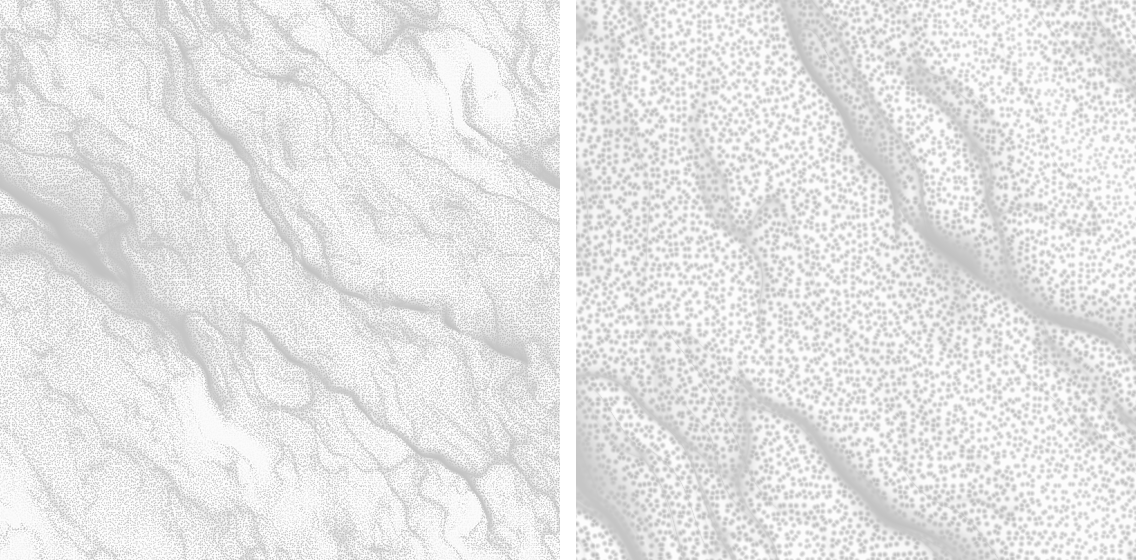
Left: the whole. Right: its middle third, enlarged.
This texture is drawn by a Shadertoy shader. Its source:

```glsl
#define PAPER vec3(0.988)
#define INK vec3(0.745)
#define GRAIN_CELLS 250.0
#define GRAIN_CONTRAST 0.92
#define BASE_TONE 0.18
#define CLOUD_DEPTH 0.50
#define WARP 0.13
#define VEIN_LAYERS 6
#define VEIN_ANGLE -0.87

float hash(vec2 p) {
    return fract(sin(dot(p, vec2(127.1, 311.7))) * 43758.5453);
}

float noise(vec2 p) {
    vec2 i = floor(p), f = fract(p);
    f = f * f * (3.0 - 2.0 * f);
    return mix(mix(hash(i), hash(i + vec2(1, 0)), f.x),
               mix(hash(i + vec2(0, 1)), hash(i + vec2(1, 1)), f.x), f.y);
}

float fbm(vec2 p) {
    float sum = 0.0, weight = 0.5;
    for (int i = 0; i < 4; i++) {
        sum += weight * noise(p);
        p = mat2(1.6, 1.2, -1.2, 1.6) * p + 7.3;
        weight *= 0.5;
    }
    return sum / 0.94;
}

// Coordinates with x along the given angle and y across it
vec2 turn(vec2 p, float angle) {
    float c = cos(angle), s = sin(angle);
    return vec2(c * p.x + s * p.y, c * p.y - s * p.x);
}

// Stipple: closeness to the nearest jittered dot, 0 to 1
float stipple(vec2 p) {
    vec2 cell = floor(p);
    float nearest = 2.0;
    for (int y = -1; y <= 1; y++)
        for (int x = -1; x <= 1; x++) {
            vec2 c = cell + vec2(x, y);
            vec2 dotPos = c + 0.05 + 0.9 * vec2(hash(c), hash(c + 57.3));
            nearest = min(nearest, length(p - dotPos));
        }
    return 1.0 - smoothstep(0.0, 0.64, nearest);
}

// Crease along a smooth contour: a dark thread with a soft shadow on one side
float crease(vec2 p, float width) {
    float s = 0.75 * noise(p) + 0.25 * noise(p * 2.1 + 9.0) - 0.5;
    float thread = exp(-abs(s) / (width * 0.25));
    float shadow = s > 0.0 ? exp(-s / width) : thread;
    return 0.5 * thread + 0.5 * shadow;
}

// Tapered fault from a to b with one crisp edge
float fault(vec2 p, vec2 a, vec2 b, float width) {
    vec2 ab = b - a, ap = p - a;
    float h = clamp(dot(ap, ab) / dot(ab, ab), 0.0, 1.0);
    float side = ab.x * ap.y - ab.y * ap.x;
    float taper = sqrt(sin(3.14159 * h) + 0.001);
    float w = width * taper * (side > 0.0 ? 1.3 : 0.3);
    float d = length(ap - ab * h) / max(w, 0.0005);
    return exp(-pow(d, 1.3)) * smoothstep(0.0, 0.5, taper);
}

float glow(vec2 p, vec2 center, float radius) {
    vec2 d = (p - center) / radius;
    return exp(-dot(d, d));
}

void mainImage(out vec4 fragColor, in vec2 fragCoord) {
    vec2 uv = fragCoord / iResolution.y;

    // Bent coordinates, then turned so x runs along the veins
    vec2 bend = vec2(fbm(uv * 4.0 + 3.1), fbm(uv * 4.0 + 17.7)) - 0.5;
    vec2 bent = uv + WARP * bend;
    bent += 0.018 * (vec2(noise(uv * 24.0), noise(uv * 24.0 + 31.0)) - 0.5);
    vec2 q = turn(bent, VEIN_ANGLE);

    // Broad shading and pale patches
    float tone = BASE_TONE + CLOUD_DEPTH * (fbm(q * vec2(2.0, 4.5) + 40.0) - 0.5);
    tone += 0.22 * glow(uv, vec2(0.17, 0.43), 0.16);
    tone -= 0.28 * glow(uv, vec2(0.87, 0.86), 0.11);
    tone -= 0.10 * glow(uv, vec2(0.05, 0.97), 0.24);
    tone -= 0.15 * glow(uv, vec2(0.0, 0.04), 0.20);
    tone = max(tone, 0.04);

    // Creases from long and wide to short and fine, broken up by noise
    float clear = 1.0;
    for (int i = 0; i < VEIN_LAYERS; i++) {
        float k = float(i);
        float scale = 3.6 * pow(1.7, k);
        vec2 p = turn(bent, VEIN_ANGLE + 0.6 * (hash(vec2(k, 4.0)) - 0.5));
        p = p * scale * vec2(0.36, 1.0) + 13.7 * k;
        float present = smoothstep(0.36, 0.66, fbm(p * 0.6 + 50.0));
        clear *= 1.0 - (0.95 - 0.07 * k) * present * crease(p, 0.05 + 0.014 * k);
    }

    // Main faults, streaked along their length
    float faults = fault(bent, vec2(-0.12, 0.78), vec2(0.41, 0.25), 0.048);
    faults = max(faults, fault(bent, vec2(0.27, 0.98), vec2(0.54, 0.52), 0.012));
    faults = max(faults, fault(bent, vec2(0.52, 0.55), vec2(0.95, 0.35), 0.016));
    faults = max(faults, fault(bent, vec2(0.45, 0.44), vec2(0.92, 0.01), 0.014));
    faults = max(faults, fault(bent, vec2(0.86, 0.82), vec2(1.1, 0.56), 0.024));
    float streaks = smoothstep(0.25, 0.6, fbm(q * vec2(9.0, 60.0) + 90.0));
    float veins = 1.0 - clear * (1.0 - faults * mix(0.35, 1.0, streaks));

    // Grain is strongest in mid tones and melts away inside the veins
    tone = mix(tone, 0.97, veins * 0.95);
    float grainAmount = smoothstep(0.0, 0.24, tone) * (1.0 - smoothstep(0.42, 0.9, tone));
    float grain = stipple(uv * GRAIN_CELLS) - 0.38;
    float ink = clamp(tone + GRAIN_CONTRAST * grainAmount * grain, 0.0, 1.0);
    fragColor = vec4(mix(PAPER, INK, ink), 1.0);
}
```
